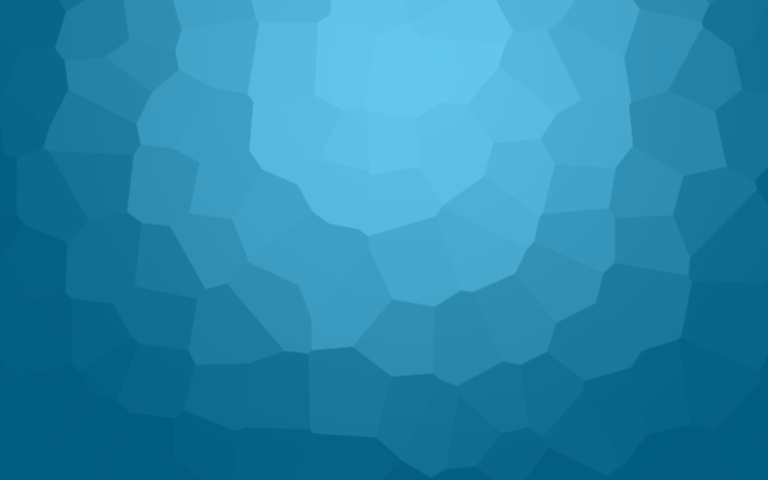
Write a Shadertoy shader that draws this background.

```glsl
// Blue mosaic of irregular polygon cells, lit by a soft glow near the top centre.

#define CELLS_PER_HEIGHT 7.6
#define JITTER 0.86
#define GLOW_CENTER vec2(0.535, 0.85)
#define GLOW_INNER 0.05
#define GLOW_OUTER 1.0
#define CELL_VARIATION 0.045
#define SOFT_SHADING 0.12
#define DEEP_BLUE vec3(0.0, 0.36, 0.50)
#define SKY_BLUE vec3(0.395, 0.78, 0.93)

vec2 hash2(vec2 p) {
    vec3 q = fract(p.xyx * vec3(0.1031, 0.1030, 0.0973));
    q += dot(q, q.yzx + 33.33);
    return fract((q.xx + q.yz) * q.zy);
}

// Seed point of one grid square, in grid units
vec2 seedPoint(vec2 square) {
    return square + 0.5 + JITTER * (hash2(square) - 0.5);
}

// Brightness of the glow; p is in units of the canvas height
float glow(vec2 p, float aspect) {
    vec2 center = GLOW_CENTER * vec2(aspect, 1.0);
    return 1.0 - smoothstep(GLOW_INNER, GLOW_OUTER, distance(p, center));
}

// Flat brightness of the cell that owns a seed
float cellLight(vec2 seed, float aspect) {
    float variation = hash2(floor(seed) + 71.0).x - 0.5;
    return glow(seed / CELLS_PER_HEIGHT, aspect) + CELL_VARIATION * variation;
}

void mainImage(out vec4 fragColor, in vec2 fragCoord) {
    float aspect = iResolution.x / iResolution.y;
    vec2 uv = fragCoord / iResolution.y;
    vec2 p = uv * CELLS_PER_HEIGHT;
    vec2 square = floor(p);

    // Find the two nearest seeds
    vec2 nearest = vec2(0.0), second = vec2(0.0);
    float nearestDist = 1e3, secondDist = 1e3;
    for (int y = -2; y <= 2; y++) {
        for (int x = -2; x <= 2; x++) {
            vec2 seed = seedPoint(square + vec2(x, y));
            float d = distance(p, seed);
            if (d < nearestDist) {
                second = nearest;
                secondDist = nearestDist;
                nearest = seed;
                nearestDist = d;
            } else if (d < secondDist) {
                second = seed;
                secondDist = d;
            }
        }
    }

    // Blend the two cells across their shared edge
    vec2 across = normalize(nearest - second);
    float edgeDist = dot(p - 0.5 * (nearest + second), across);
    float pixel = CELLS_PER_HEIGHT / iResolution.y;
    float ownShare = 0.5 + 0.5 * smoothstep(0.0, pixel, edgeDist);
    float light = mix(cellLight(second, aspect), cellLight(nearest, aspect), ownShare);

    // Add a little continuous shading inside each cell
    light = mix(light, glow(uv, aspect), SOFT_SHADING);
    fragColor = vec4(mix(DEEP_BLUE, SKY_BLUE, clamp(light, 0.0, 1.0)), 1.0);
}
```
